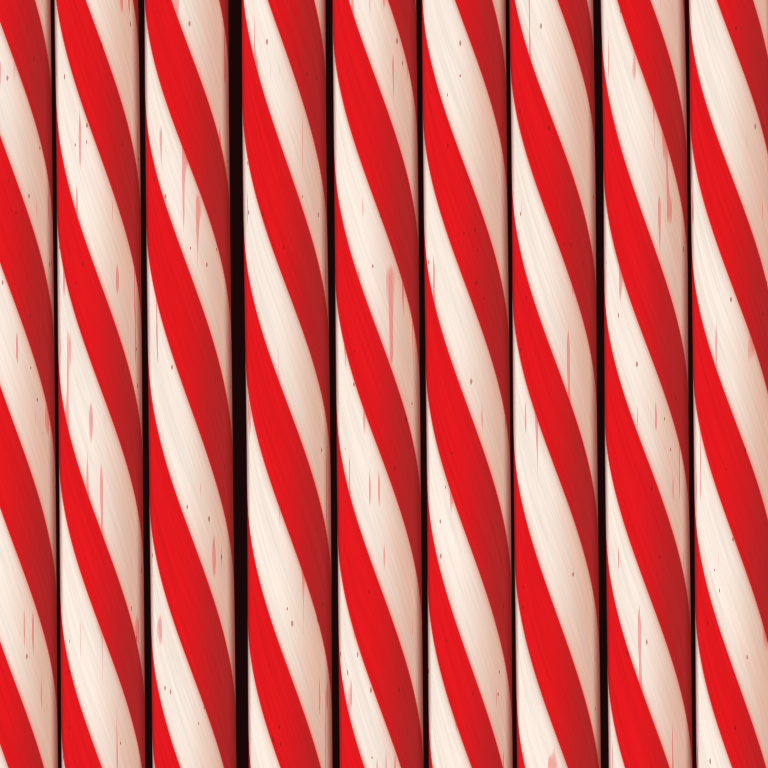
Give the GLSL for this texture, as a Shadertoy shader.

```glsl
const float PITCH = 0.1172;        // spacing of the sticks, nine across
const float FIRST = 0.018;         // centre of the leftmost stick
const float RADIUS = 0.0547;
const float JITTER = 0.011;        // uneven spacing
const float LEAN = 0.010;          // sideways drift from top to bottom
const float PERIOD = 0.325;        // height of one red and white turn
const float TRAVERSE = 0.48;       // drop of a stripe across the visible half
const float HALF_STRIPE = 0.235;   // in turns
const float STRIPE_VARIATION = 0.09;
const float FRINGE = 0.024;        // bleeding of red into white, in turns
const float SOFTNESS = 0.0012;
const float PI = 3.14159;

const vec3 GAP = vec3(0.10, 0.03, 0.03);
const vec3 RIM = vec3(0.44, 0.11, 0.10);
const vec3 RED_LIT = vec3(0.89, 0.10, 0.12);
const vec3 RED_SHADE = vec3(0.66, 0.15, 0.15);
const vec3 WHITE_LIT = vec3(0.98, 0.92, 0.87);
const vec3 WHITE_SHADE = vec3(0.86, 0.68, 0.60);
const vec3 PINK = vec3(0.87, 0.42, 0.36);

float hash(vec2 p) {
    return fract(sin(dot(p, vec2(127.1, 311.7))) * 43758.5453);
}

float noise(vec2 p) {
    vec2 i = floor(p), f = fract(p);
    f = f * f * (3.0 - 2.0 * f);
    return mix(mix(hash(i), hash(i + vec2(1, 0)), f.x),
               mix(hash(i + vec2(0, 1)), hash(i + vec2(1, 1)), f.x), f.y);
}

// Sparse soft dots scattered over the unrolled surface
float specks(vec2 p, float id) {
    vec2 cell = floor(p);
    vec2 centre = 0.3 + 0.4 * vec2(hash(cell + id), hash(cell + id + 7.3));
    float size = 0.12 + 0.13 * hash(cell + id + 3.1);
    float present = step(0.965, hash(cell + id * 5.7));
    return present * smoothstep(size, size * 0.3, length(p - cell - centre));
}

// Surface colour; u runs from -1 to 1 across the stick
vec3 candy(float u, float y, float id, float blur) {
    float angle = asin(clamp(u, -0.999, 0.999));
    float wobble = 0.07 * (noise(vec2(id * 9.1, y * 3.0)) - 0.5);
    float turn = (y + angle * TRAVERSE / PI) / PERIOD + hash(vec2(id, 4.0)) + wobble;

    // Spiral stripes of uneven width and position
    vec2 stripe = vec2(floor(turn), id);
    float centre = 0.5 + STRIPE_VARIATION * (hash(stripe) - 0.5);
    float halfWidth = HALF_STRIPE + STRIPE_VARIATION * (hash(stripe + 31.0) - 0.5);
    float d = abs(fract(turn) - centre) - halfWidth;
    float slope = TRAVERSE / (PI * PERIOD * RADIUS * sqrt(max(1.0 - u * u, 0.03)));
    float red = smoothstep(blur, -blur, d / slope);

    // Light from the left, with faint streaks drawn along the spiral
    float streak = noise(vec2(turn * 28.0, y * 7.0 + id * 13.0)) - 0.5;
    float fine = noise(vec2(turn * 75.0, y * 22.0 + id * 5.0)) - 0.5;
    float shade = smoothstep(-0.35, 0.95, u + 0.25 * streak);
    vec3 white = mix(WHITE_LIT, WHITE_SHADE, shade);
    white = mix(white, PINK, 0.7 * exp(-max(d, 0.0) / FRINGE));
    vec3 col = mix(white, mix(RED_LIT, RED_SHADE, shade), red);
    col *= 1.0 + 0.06 * streak + 0.04 * fine;

    // Wear: specks and a few thin red smears
    col = mix(col, RIM, 0.4 * specks(vec2(angle * 6.0, y * 45.0), id));
    float smear = smoothstep(0.86, 0.94, noise(vec2(angle * 9.0 + id * 17.0, y * 11.0)));
    col = mix(col, RED_LIT, 0.3 * smear * (1.0 - red));

    // Darkening towards both sides
    float rim = 0.75 * smoothstep(0.80, 1.03, u) + 0.6 * smoothstep(0.90, 1.03, -u);
    return mix(col, RIM, rim);
}

void mainImage(out vec4 fragColor, in vec2 fragCoord) {
    vec2 p = fragCoord / iResolution.y;
    float blur = max(SOFTNESS, 0.8 / iResolution.y);
    float nearest = floor((p.x - FIRST) / PITCH + 0.5);
    vec3 col = GAP;

    // Lay the nearest stick and its neighbours over the dark ground
    for (int i = -1; i <= 1; i++) {
        float id = nearest + float(i);
        float shift = JITTER * (hash(vec2(id, 1.7)) - 0.5);
        float bend = 0.003 * (noise(vec2(id * 3.7, p.y * 2.5)) - 0.5);
        float x = p.x - FIRST - id * PITCH - shift - bend - LEAN * (0.5 - p.y);
        float cover = smoothstep(blur, -blur, abs(x) - RADIUS);
        col = mix(col, candy(x / RADIUS, p.y, id, blur), cover);
    }
    fragColor = vec4(col, 1.0);
}
```
